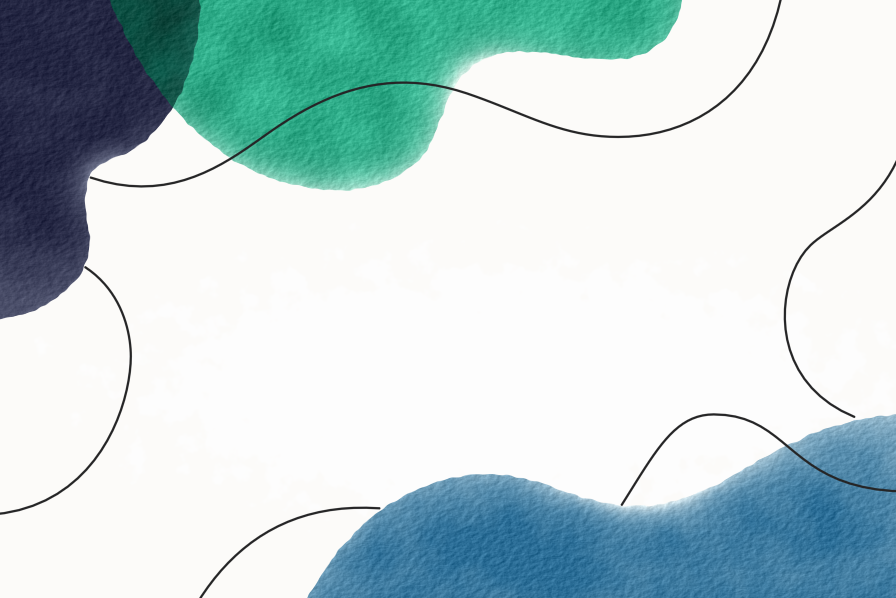
Reproduce this background procedurally as a Shadertoy shader.

```glsl
// Watercolour blobs in navy, green and blue on pale paper, crossed by thin ink curves.

#define CANVAS vec2(150.0, 100.0)
#define PAPER vec3(0.988, 0.984, 0.976)
#define NAVY vec3(0.135, 0.145, 0.255)
#define GREEN vec3(0.135, 0.650, 0.505)
#define BLUE vec3(0.170, 0.430, 0.590)
#define OVERLAP vec3(0.050, 0.315, 0.265)
#define INK vec3(0.145, 0.145, 0.150)
#define INK_HALF_WIDTH 0.19
#define GRAIN 0.13
#define EDGE_WOBBLE 0.35
#define STEPS 20

// Gradient noise
vec2 gradient(vec2 cell) {
    vec3 h = fract(cell.xyx * vec3(0.1031, 0.1030, 0.0973));
    h += dot(h, h.yzx + 33.33);
    float angle = 6.2832 * fract((h.x + h.y) * h.z);
    return vec2(cos(angle), sin(angle));
}

float noise(vec2 p) {
    vec2 i = floor(p), f = p - i, k = vec2(1, 0);
    vec2 u = f * f * f * (f * (f * 6.0 - 15.0) + 10.0);
    return mix(mix(dot(gradient(i), f), dot(gradient(i + k), f - k), u.x),
               mix(dot(gradient(i + k.yx), f - k.yx), dot(gradient(i + 1.0), f - 1.0), u.x), u.y);
}

float fbm(vec2 p) {
    float sum = 0.0, weight = 1.0;
    for (int i = 0; i < 4; i++) {
        sum += weight * noise(p);
        p = mat2(1.6, 1.2, -1.2, 1.6) * p + 7.3;
        weight *= 0.5;
    }
    return sum;
}

// Paths of cubic curves: nearest distance, and side by counting crossings below
struct Path { vec2 pen; float dist; float side; };

Path startAt(vec2 pen) { return Path(pen, 1e3, -1.0); }

void curveTo(inout Path path, vec2 p, vec2 b, vec2 c, vec2 d) {
    vec2 a = path.pen, from = a;
    for (int i = 1; i <= STEPS; i++) {
        float t = float(i) / float(STEPS), s = 1.0 - t;
        vec2 to = s * s * s * a + 3.0 * s * t * (s * b + t * c) + t * t * t * d;
        vec2 e = to - from, w = p - from;
        path.dist = min(path.dist, length(w - e * clamp(dot(w, e) / dot(e, e), 0.0, 1.0)));
        if ((from.x > p.x) != (to.x > p.x) && w.y > e.y * w.x / e.x) path.side = -path.side;
        from = to;
    }
    path.pen = d;
}

float navyDepth(vec2 p) {
    Path s = startAt(vec2(-3.9, 46.5));
    curveTo(s, p, vec2(6.8, 45.9), vec2(15.6, 53.1), vec2(15.0, 60.0));
    curveTo(s, p, vec2(14.8, 63.3), vec2(13.7, 65.2), vec2(14.5, 68.8));
    curveTo(s, p, vec2(15.6, 74.2), vec2(19.9, 72.3), vec2(24.6, 76.8));
    curveTo(s, p, vec2(29.7, 81.3), vec2(34.0, 89.8), vec2(33.4, 102.0));
    return s.side * s.dist;
}

float greenDepth(vec2 p) {
    Path s = startAt(vec2(17.6, 102.0));
    curveTo(s, p, vec2(22.5, 89.3), vec2(28.3, 80.5), vec2(39.1, 73.2));
    curveTo(s, p, vec2(47.9, 67.8), vec2(62.5, 65.2), vec2(70.5, 73.6));
    curveTo(s, p, vec2(75.2, 78.9), vec2(73.8, 91.2), vec2(86.9, 91.4));
    curveTo(s, p, vec2(93.8, 91.4), vec2(96.7, 89.8), vec2(102.5, 90.0));
    curveTo(s, p, vec2(109.4, 90.2), vec2(114.1, 94.1), vec2(114.3, 102.0));
    return s.side * s.dist;
}

float blueDepth(vec2 p) {
    Path s = startAt(vec2(50.8, -1.6));
    curveTo(s, p, vec2(55.7, 9.2), vec2(66.4, 20.7), vec2(82.0, 20.7));
    curveTo(s, p, vec2(90.8, 20.7), vec2(96.7, 15.4), vec2(106.4, 15.4));
    curveTo(s, p, vec2(123.0, 15.4), vec2(129.3, 30.7), vec2(154.3, 30.9));
    curveTo(s, p, vec2(154.3, -150.0), vec2(50.8, -150.0), vec2(50.8, -1.6)); // close below
    return s.side * s.dist;
}

float inkDistance(vec2 p) {
    Path s = startAt(vec2(15.2, 70.3)); // long wave at the top
    curveTo(s, p, vec2(30.3, 65.2), vec2(40.0, 74.6), vec2(46.9, 79.1));
    curveTo(s, p, vec2(56.6, 85.5), vec2(66.4, 88.3), vec2(78.1, 84.4));
    curveTo(s, p, vec2(87.9, 81.1), vec2(93.8, 77.1), vec2(103.5, 77.1));
    curveTo(s, p, vec2(115.2, 77.1), vec2(127.0, 83.4), vec2(130.8, 100.5));
    s.pen = vec2(14.3, 55.3); // left loop
    curveTo(s, p, vec2(20.5, 51.2), vec2(21.9, 44.3), vec2(21.9, 40.4));
    curveTo(s, p, vec2(21.9, 32.6), vec2(16.6, 15.0), vec2(-2.0, 13.9));
    s.pen = vec2(32.8, -1.2); // bottom arc
    curveTo(s, p, vec2(39.1, 9.2), vec2(48.8, 16.0), vec2(63.5, 15.0));
    s.pen = vec2(104.1, 15.6); // hump over the blue
    curveTo(s, p, vec2(109.8, 24.6), vec2(112.9, 30.7), vec2(119.5, 30.7));
    curveTo(s, p, vec2(132.8, 30.7), vec2(131.8, 17.8), vec2(152.3, 17.8));
    s.pen = vec2(150.8, 74.6); // right loop
    curveTo(s, p, vec2(146.9, 64.8), vec2(139.1, 62.3), vec2(135.7, 59.0));
    curveTo(s, p, vec2(129.9, 53.5), vec2(127.9, 36.5), vec2(143.0, 30.3));
    return s.dist;
}

float spot(vec2 p, vec2 center, vec2 radius) { vec2 d = (p - center) / radius; return exp(-dot(d, d)); }
float rim(float depth, float width) { return exp(-max(depth, 0.0) / width); }

void mainImage(out vec4 fragColor, in vec2 fragCoord) {
    vec2 p = fragCoord / iResolution.xy * CANVAS;
    float px = 0.7 * CANVAS.y / iResolution.y;

    // Pigment clouds and embossed slanted grain
    float cloud = fbm(p * 0.09 + 3.0), wobble = EDGE_WOBBLE * noise(p * 0.55);
    vec2 g = mat2(0.9, -0.5, 0.4, 1.3) * p * 0.75;
    float grain = GRAIN * (fbm(g) - fbm(g + vec2(-0.12, 0.22)));
    float navy = navyDepth(p) + wobble, green = greenDepth(p) + wobble, blue = blueDepth(p) + wobble;

    // Paper with a faint white wash
    float wash = spot(p, vec2(85, 35), vec2(70, 24)) + 0.35 * fbm(p * 0.2);
    vec3 color = mix(PAPER, vec3(0.992), smoothstep(0.42, 0.55, wash));

    // Green blob, pale at its lower rim and neck
    float pale = rim(green, 2.4) * (0.22 + 0.45 * spot(p, vec2(60, 70), vec2(28, 14)))
               + 0.75 * rim(green, 2.0) * spot(p, vec2(78, 88), vec2(9, 7));
    vec3 tint = mix(GREEN * (1.0 + 0.12 * cloud), vec3(0.82, 0.94, 0.90), clamp(pale + 0.06 + 0.1 * cloud, 0.0, 1.0));
    float greenMask = smoothstep(-px, px, green);
    color = mix(color, tint + grain, greenMask);

    // Navy blob, greyer below, with a deep overlap
    pale = 0.20 * smoothstep(72.0, 48.0, p.y) + 0.10 * rim(navy, 2.0) + 0.12 * cloud
         + 0.45 * rim(navy, 3.0) * spot(p, vec2(16, 72), vec2(7, 6));
    tint = mix(NAVY, vec3(0.70, 0.73, 0.82), clamp(pale, 0.0, 1.0));
    tint = mix(tint, OVERLAP * (1.0 + 0.35 * cloud) + 0.05 * rim(navy, 2.0), greenMask);
    color = mix(color, tint + 0.7 * grain, smoothstep(-px, px, navy));

    // Blue blob, almost white in its hollow
    pale = 0.35 * rim(blue, 3.0) + 0.55 * rim(blue, 1.6) * spot(p, vec2(110, 17), vec2(18, 8))
         + 0.22 * spot(p, vec2(142, 27), vec2(16, 7)) + 0.07 + 0.17 * cloud
         - 0.10 * spot(p, vec2(84, 9), vec2(14, 7));
    tint = mix(BLUE, vec3(0.86, 0.92, 0.94), clamp(pale, 0.0, 1.0));
    color = mix(color, tint + grain, smoothstep(-px, px, blue));

    // Ink curves
    color = mix(color, INK, 1.0 - smoothstep(-px, px, inkDistance(p) - INK_HALF_WIDTH));
    fragColor = vec4(clamp(color, 0.0, 1.0), 1.0);
}
```
